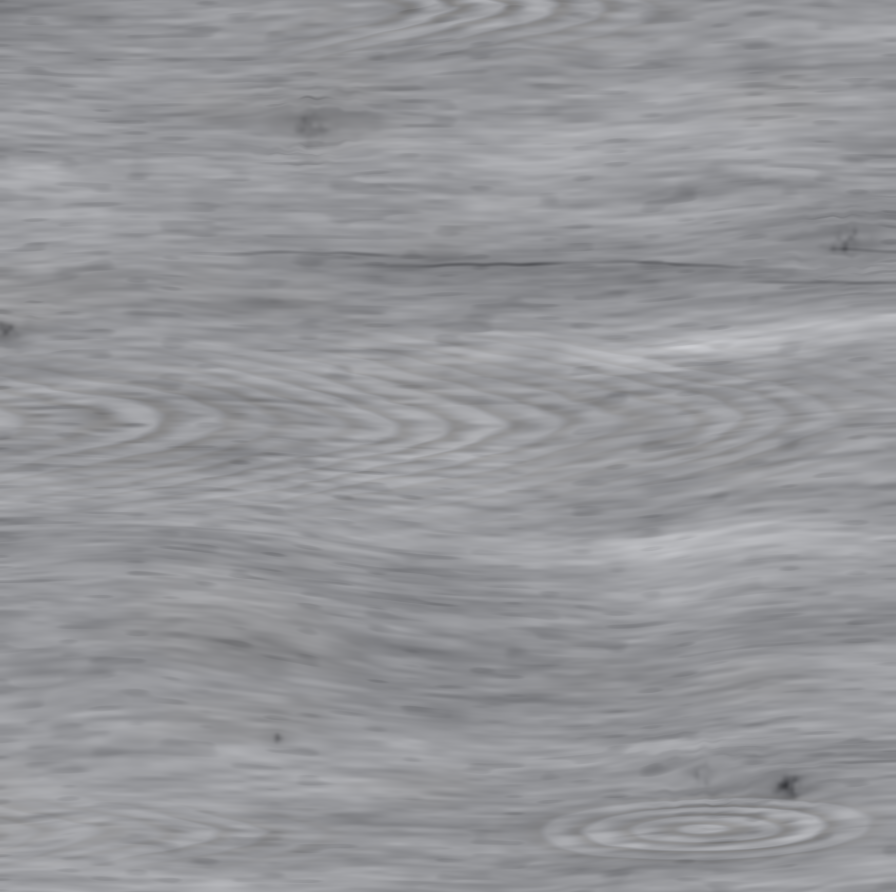
Give the GLSL for this texture, as a Shadertoy shader.

```glsl
// Grey weathered oak board with horizontal grain. Stretched noise makes streaks,
// fibres and pores; contour fields make the arched growth rings and the oval eye;
// short lists place tonal bands, knots and cracks.

const float BASE_TONE = 0.597;
const vec3 COOL_TINT = vec3(-0.003, 0.001, 0.016);
const vec3 WARM_TINT = vec3(0.010, 0.002, -0.014);
const float BROAD_AMOUNT = 0.065;
const float STREAK_AMOUNT = 0.090;
const float FIBRE_AMOUNT = 0.040;
const float PORE_AMOUNT = 0.050;
const float VEIN_AMOUNT = 0.035;
const float RING_AMOUNT = 0.085;
const float RING_PERIOD = 0.065;
const float ARCH_SLOPE = 5.0;
const float BAND_REACH = 0.40;
const float CRACK_WIDTH = 0.0035;

// Bands: centre x, centre y, half height, tone
const vec4 BANDS[10] = vec4[10](
    vec4(0.85, 0.82, 0.050, 0.050), vec4(0.75, 0.615, 0.020, 0.060),
    vec4(0.90, 0.395, 0.025, 0.055), vec4(0.50, 0.172, 0.015, 0.045),
    vec4(0.05, 0.79, 0.020, 0.040), vec4(0.25, 0.89, 0.050, -0.035),
    vec4(0.55, 0.69, 0.040, -0.040), vec4(0.10, 0.635, 0.040, -0.045),
    vec4(0.45, 0.28, 0.070, -0.025), vec4(0.50, 0.92, 0.030, -0.025));

// Arches and eye: centre x, centre y, reach x, reach y
const vec4 ARCHES[3] = vec4[3](
    vec4(0.38, 0.53, 0.62, 0.085), vec4(0.52, 0.99, 0.22, 0.050),
    vec4(0.10, 0.07, 0.28, 0.032));
const vec4 EYE = vec4(0.79, 0.073, 0.24, 0.046);

// Knots: centre x, centre y, radius, darkness
const vec4 KNOTS[6] = vec4[6](
    vec4(0.35, 0.858, 0.014, 0.15), vec4(0.885, 0.118, 0.010, 0.24),
    vec4(0.785, 0.131, 0.012, 0.09), vec4(0.95, 0.728, 0.013, 0.13),
    vec4(0.005, 0.628, 0.010, 0.18), vec4(0.312, 0.172, 0.004, 0.20));

// Cracks: start x, end x, height, darkness
const vec4 CRACKS[4] = vec4[4](
    vec4(0.23, 0.52, 0.714, 0.13), vec4(0.38, 0.90, 0.704, 0.15),
    vec4(0.82, 1.15, 0.680, 0.15), vec4(0.92, 1.10, 0.721, 0.13));

float hash(vec2 cell) {
    vec3 h = fract(vec3(cell.xyx) * 0.1031);
    h += dot(h, h.yzx + 33.33);
    return fract((h.x + h.y) * h.z);
}

// Signed value noise, -1 to 1
float noise(vec2 p) {
    vec2 cell = floor(p), f = fract(p);
    f = f * f * (3.0 - 2.0 * f);
    float low = mix(hash(cell), hash(cell + vec2(1, 0)), f.x);
    float high = mix(hash(cell + vec2(0, 1)), hash(cell + vec2(1, 1)), f.x);
    return 2.0 * mix(low, high, f.y) - 1.0;
}

float fbm(vec2 p) {
    float sum = 0.0, weight = 0.5;
    for (int i = 0; i < 4; i++) {
        sum += weight * noise(p);
        p = p * 2.03 + vec2(17.3, 9.1);
        weight *= 0.5;
    }
    return sum;
}

// Slow rise to light, quick fall to a dark line; strength varies by ring
float ringProfile(float h) {
    float f = fract(h);
    float light = smoothstep(0.0, 0.6, f) - smoothstep(0.72, 1.0, f);
    return light * (0.5 + hash(vec2(floor(h), 5.0))) - 0.55;
}

void mainImage(out vec4 fragColor, in vec2 fragCoord) {
    vec2 p = fragCoord / iResolution.y;

    // Grain coordinates: gentle waves, bent around the knots
    vec2 grain = p;
    grain.y += 0.028 * noise(p * vec2(2.2, 4.0) + 3.7) + 0.006 * noise(p * vec2(7.0, 16.0));
    float knotTone = 0.0;
    for (int i = 0; i < KNOTS.length(); i++) {
        vec4 k = KNOTS[i];
        vec2 q = (p - k.xy) / k.z;
        q += 0.5 * vec2(noise(p * 90.0), noise(p * 90.0 + 40.0));
        float core = exp(-dot(q * vec2(0.8, 1.2), q));
        float halo = exp(-dot(q * vec2(0.04, 0.22), q));
        grain.y -= 0.6 * (p.y - k.y) * halo;
        knotTone -= k.w * (core * (0.8 + 0.5 * noise(p * 150.0)) + 0.22 * halo);
    }

    // Fine grain
    float fibre = noise(grain * vec2(20.0, 190.0)) + 0.5 * noise(grain * vec2(45.0, 260.0) + 8.0);
    float pores = smoothstep(0.35, 0.9, noise(grain * vec2(26.0, 145.0) + 61.0));
    float streaks = fbm(grain * vec2(4.0, 42.0) + 23.0);
    float vein = 1.0 - smoothstep(0.0, 0.16, abs(noise(grain * vec2(2.0, 24.0) + 77.0)));
    vein *= smoothstep(-0.2, 0.6, noise(p * vec2(4.0, 12.0) + 31.0));

    // Growth rings
    float wobble = 0.9 * fbm(p * vec2(4.0, 13.0) + 11.0) + 0.10 * fibre;
    vec2 ringPos = vec2(p.x, mix(p.y, grain.y, 0.3));
    float rings = 0.0, ringMask = 0.0;
    for (int i = 0; i < ARCHES.length(); i++) {
        vec4 a = ARCHES[i];
        vec2 q = (ringPos - a.xy) / a.zw;
        float h = (p.x + ARCH_SLOPE * a.w * sqrt(q.y * q.y + 0.12)) / RING_PERIOD;
        float mask = exp(-q.y * q.y - pow(q.x, 4.0));
        rings += mask * ringProfile(h + wobble + 20.0);
        ringMask = max(ringMask, mask);
    }
    float eyeRadius = length((ringPos - EYE.xy) / EYE.zw);
    float eyeMask = 1.0 - smoothstep(0.5, 1.15, eyeRadius);
    rings += eyeMask * ringProfile(5.0 * eyeRadius + 0.7 * wobble + 40.0);
    ringMask = max(ringMask, eyeMask);
    rings *= 0.75 + 0.5 * noise(p * vec2(6.0, 18.0) + 52.0);

    // Broad tone
    float tone = BASE_TONE + BROAD_AMOUNT * fbm(grain * vec2(1.5, 11.0) + 5.0);
    for (int i = 0; i < BANDS.length(); i++) {
        vec4 b = BANDS[i];
        vec2 q = (grain - b.xy) / vec2(BAND_REACH, b.z);
        tone += b.w * exp(-dot(q, q)) * (1.0 + 0.9 * streaks);
    }
    tone += STREAK_AMOUNT * streaks * (1.0 - 0.45 * ringMask);
    tone += FIBRE_AMOUNT * fibre - PORE_AMOUNT * pores;
    tone += RING_AMOUNT * rings - VEIN_AMOUNT * vein + knotTone;

    // Cracks with a soft shadow
    for (int i = 0; i < CRACKS.length(); i++) {
        vec4 c = CRACKS[i];
        float along = (p.x - c.x) / (c.y - c.x);
        float taper = smoothstep(0.0, 0.2, along) * (1.0 - smoothstep(0.65, 1.0, along));
        float offset = abs(p.y - c.z - 0.010 * fbm(vec2(p.x * 6.0, c.z * 90.0)));
        float line = 1.0 - smoothstep(0.0, CRACK_WIDTH, offset);
        line *= 0.65 + 0.45 * noise(vec2(p.x * 22.0, c.z * 50.0));
        tone -= c.w * taper * (line + 0.22 * exp(-offset / 0.009));
    }

    // Cool grey, warmer in the dark rings
    float warmth = clamp(-rings * 1.3, 0.0, 1.0) + 0.3 * smoothstep(0.1, 0.5, fbm(p * vec2(4.0, 9.0) + 90.0));
    fragColor = vec4(clamp(tone + COOL_TINT + WARM_TINT * warmth, 0.0, 1.0), 1.0);
}
```
